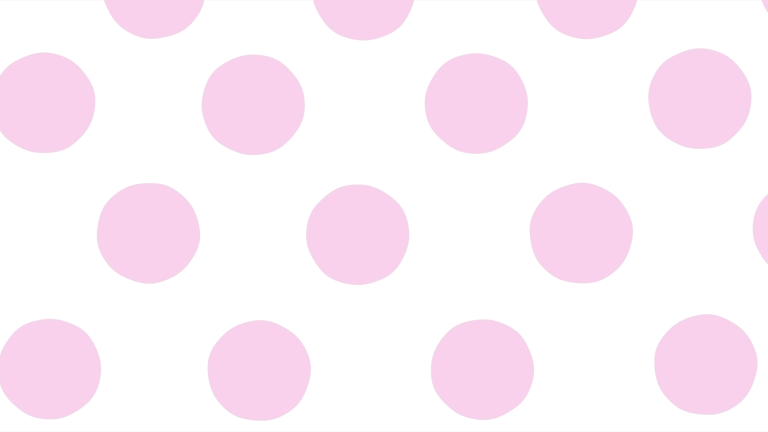
Give the GLSL for this pattern, as a WebGL 2 fragment shader.

```glsl
#version 300 es
precision highp float;
// Staggered pink polka dots on white, four rows of up to four dots.
// Each dot is a slightly wide, hand-cut ellipse with a greyer rim; the
// lattice is gently uneven: rows spread downward and columns bow.

uniform vec2 u_resolution;
out vec4 fragColor;

// Lengths are in canvas heights.
#define ROWS 4
#define COLUMNS 4
#define DOT_RADII vec2(0.1194, 0.1164)
#define COLUMN_STEP 0.5169
#define FIRST_GAP_CUT 0.0319
#define RIM_WIDTH 0.0045
#define EDGE_SOFTNESS 0.0018
#define WOBBLE 0.0007
#define PAPER vec3(1.0)
#define PINK vec3(0.975, 0.82, 0.93)
#define RIM_PINK vec3(0.955, 0.83, 0.915)
#define BORDER_GREY vec3(0.98)

float hash(vec2 p) {
    vec3 q = fract(p.xyx * 0.1031);
    q += dot(q, q.yzx + 33.33);
    return fract((q.x + q.y) * q.z);
}

// Dot centre, measured from the top left corner.
vec2 dotCentre(float row, float column) {
    float side = 1.0 - 2.0 * mod(row, 2.0);
    float x = 0.2255 + side * (0.1315 - 0.0069 * row);
    x += COLUMN_STEP * column - FIRST_GAP_CUT * step(0.5, column);
    float y = -0.0294 + row * (0.2581 + 0.01245 * row) + 0.00275 * side;
    y += column * (0.0079 - 0.0037 * column);
    return vec2(x, y);
}

// Approximate signed distance to an ellipse with a faintly uneven outline.
float dotDistance(vec2 offset, vec2 id) {
    float angle = atan(offset.y, offset.x + 1e-6);
    float phase = 6.2832 * hash(id + 3.7);
    float uneven = cos(5.0 * angle + phase) + 0.6 * cos(9.0 * angle - 2.0 * phase);
    float ellipse = (length(offset / DOT_RADII) - 1.0) * DOT_RADII.y;
    return ellipse + WOBBLE * uneven;
}

void main() {
    vec2 p = gl_FragCoord.xy / u_resolution.y;
    p.y = 1.0 - p.y;
    float pixel = 1.0 / u_resolution.y;

    // Nearest dot
    float d = 1e3;
    for (int row = 0; row < ROWS; row++) {
        for (int column = 0; column < COLUMNS; column++) {
            vec2 id = vec2(row, column);
            d = min(d, dotDistance(p - dotCentre(id.x, id.y), id));
        }
    }

    // Faint line along the top and bottom of the paper
    float border = 1.0 - smoothstep(0.001, 0.003, min(p.y, 1.0 - p.y));
    vec3 colour = mix(PAPER, BORDER_GREY, border);

    // Pink fill with a greyer rim
    float soft = max(EDGE_SOFTNESS, 0.7 * pixel);
    vec3 fill = mix(PINK, RIM_PINK, smoothstep(-soft, soft, d + RIM_WIDTH));
    colour = mix(colour, fill, 1.0 - smoothstep(-soft, soft, d));

    fragColor = vec4(colour, 1.0);
}
```
